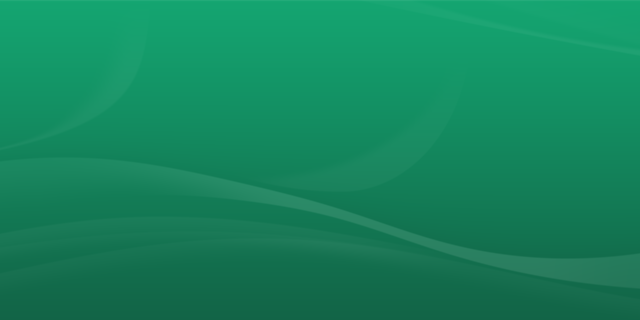
A Shadertoy shader for this background:

```glsl
// Green vertical gradient crossed by translucent waves, crescents and streaks.

#define TOP_COLOR vec3(0.078, 0.647, 0.442)
#define BOTTOM_COLOR vec3(0.070, 0.392, 0.276)
#define VEIL_COLOR vec3(0.92, 1.0, 0.96)
#define RIBBON_LIGHT 0.112
#define WAVE_LIGHT 0.038
#define CRESCENT_LIGHT 0.043
#define STREAK_LIGHT 0.052
#define EDGE_SOFTNESS 0.0035

// 0 below zero, 1 above, with a smooth edge
float cover(float d, float softness) {
    return smoothstep(-softness, softness, d);
}

// Cosine wave: mid height, amplitude, frequency, crest position
float wave(float x, float mid, float amp, float freq, float crest) {
    return mid + amp * cos(freq * (x - crest));
}

// Crisp upper edge that fades out over a depth below it
float veil(float y, float top, float depth) {
    float d = top - y;
    return cover(d, EDGE_SOFTNESS) * (1.0 - smoothstep(0.0, depth, d));
}

// Upper edge of the ribbon, straightened where it descends
float ribbonTop(float x) {
    float dx = (x - 1.06) / 0.3;
    return wave(x, 0.35, 0.158, 2.0, 0.2) + 0.021 * exp(-dx * dx);
}

// Broad ribbon, narrow in the middle and open at both ends
float mainRibbon(vec2 p) {
    float dx = p.x - 1.22;
    float thickness = min(0.028 + (dx < 0.0 ? 0.12 : 0.135) * dx * dx, 0.17);
    float d = ribbonTop(p.x) - p.y;
    float leftFade = 1.0 - smoothstep(0.35, 0.95, p.x);
    float crisp = cover(thickness - d, EDGE_SOFTNESS);
    float faded = 1.0 - smoothstep(0.0, thickness * 1.1, d);
    float strength = mix(0.35, 1.0, smoothstep(0.1, 1.0, p.x));
    strength *= 1.0 - 0.25 * smoothstep(1.65, 2.0, p.x);
    return cover(d, EDGE_SOFTNESS) * mix(crisp, faded, leftFade) * strength;
}

// Layered waves under the ribbon
float lowerWaves(vec2 p) {
    float fade = 1.0 - smoothstep(1.0, 1.5, p.x);
    float freq = p.x < 0.5 ? 2.2 : 1.95;
    float a = veil(p.y, wave(p.x, 0.225, 0.098, freq, 0.5), 0.09);
    float b = veil(p.y, wave(p.x, 0.19, 0.087, 1.9, 0.6), 0.06);
    float c = veil(p.y, wave(p.x, 0.14, 0.115, 1.9, 0.8), 0.08);
    return (a + 0.5 * b) * fade + 0.7 * c;
}

// Curl at the left, crisp outside and soft inside
float leftCrescent(vec2 p) {
    float bend = exp((0.531 - p.y) / 0.105);
    float d = 0.475 * (1.0 - bend) - p.x;
    float width = 0.04 + 0.07 * smoothstep(0.53, 0.68, p.y);
    float inside = cover(d, EDGE_SOFTNESS * (1.0 + 4.5 * bend));
    float fade = 1.0 - smoothstep(0.3 * width, 1.2 * width, d);
    return inside * fade * (1.0 - smoothstep(0.72, 1.02, p.y));
}

// Distance estimate to a bowl with unequal left and right reach, positive inside
float bowl(vec2 p, vec2 center, float leftReach, float rightReach, float depth) {
    vec2 q = p - center;
    q /= vec2(q.x < 0.0 ? leftReach : rightReach, depth);
    return (1.0 - length(q)) * depth;
}

// Wide curl in the middle, between two offset bowls
float middleCrescent(vec2 p) {
    float outer = bowl(p, vec2(1.07, 0.901), 0.75, 0.40, 0.50);
    float inner = bowl(p, vec2(0.80, 0.943), 0.90, 0.65, 0.50);
    float body = cover(outer, EDGE_SOFTNESS) * cover(-inner, 0.018);
    float ends = smoothstep(0.68, 0.95, p.x) * (1.0 - smoothstep(0.48, 0.86, p.y));
    return body * ends;
}

// Thin streak falling to the upper right, with a faint ray above
float cornerStreaks(vec2 p) {
    float x = p.x - 2.0;
    float low = 0.826 - 0.18 * x + 0.02 * x * x;
    float high = 0.845 - 0.125 * x + 0.13 * x * x;
    float streak = cover(p.y - low, EDGE_SOFTNESS) * cover(high - p.y, 0.008);
    streak *= mix(0.4, 1.0, smoothstep(1.1, 1.7, p.x));
    float ray = p.y - (0.86 - 0.26 * x + 0.06 * x * x);
    float glow = cover(ray, 0.01) * (1.0 - smoothstep(0.0, 0.10, ray));
    return streak + 0.3 * glow * smoothstep(1.3, 1.6, p.x);
}

void mainImage(out vec4 fragColor, in vec2 fragCoord) {
    // Canvas spans 2 by 1 units
    vec2 p = fragCoord / iResolution.xy * vec2(2.0, 1.0);
    float height = mix(p.y, smoothstep(0.0, 1.0, p.y), 0.2);
    vec3 color = mix(BOTTOM_COLOR, TOP_COLOR, height);

    // Faint shade hugging the ribbon's upper edge
    float gap = p.y - ribbonTop(p.x);
    float shade = cover(gap, EDGE_SOFTNESS) * exp(-max(gap, 0.0) * 22.0);
    color *= 1.0 - 0.03 * shade;

    // Translucent layers
    float light = RIBBON_LIGHT * mainRibbon(p)
                + WAVE_LIGHT * lowerWaves(p)
                + CRESCENT_LIGHT * (leftCrescent(p) + 0.85 * middleCrescent(p))
                + STREAK_LIGHT * cornerStreaks(p);

    // Thin highlight along the top rim
    light += 0.08 * smoothstep(0.994, 1.0, p.y);
    fragColor = vec4(mix(color, VEIL_COLOR, light), 1.0);
}
```
